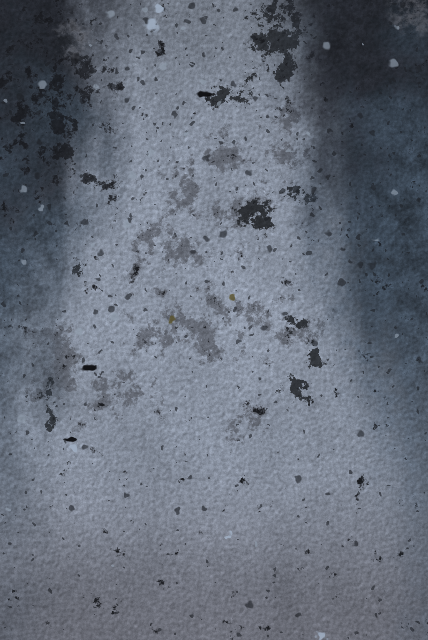
Give the GLSL for this texture, as a Shadertoy shader.

```glsl
// Weathered concrete wall: pale centre, dark damp streaks at both sides, flaking stains and grit.

// Stains as centre.xy, radius.xy in 0..1 canvas coordinates
const vec4 FAINT_STAINS[10] = vec4[10](
    vec4(.58, .665, .11, .055), vec4(.52, .77, .06, .05), vec4(.42, .70, .06, .06),
    vec4(.46, .49, .20, .065), vec4(.27, .39, .13, .04), vec4(.575, .33, .06, .03),
    vec4(.67, .78, .07, .07), vec4(.40, .61, .12, .05), vec4(.69, .50, .09, .05),
    vec4(.13, .42, .09, .09));
const vec4 BOLD_STAINS[10] = vec4[10](
    vec4(.703, .694, .04, .024), vec4(.60, .66, .07, .035), vec4(.545, .845, .07, .025),
    vec4(.66, .93, .09, .09), vec4(.735, .44, .045, .03), vec4(.69, .50, .05, .022),
    vec4(.70, .395, .06, .022), vec4(.117, .36, .022, .055), vec4(.147, .26, .022, .025),
    vec4(.185, .575, .025, .014));

vec2 hash2(vec2 p) {
    p = vec2(dot(p, vec2(127.1, 311.7)), dot(p, vec2(269.5, 183.3)));
    return fract(sin(p) * 43758.55);
}

float gradientNoise(vec2 p) {
    vec2 i = floor(p), f = fract(p);
    vec2 u = f * f * f * (f * (f * 6. - 15.) + 10.);
    vec2 e = vec2(0, 1);
    float a = dot(hash2(i) * 2. - 1., f);
    float b = dot(hash2(i + e.yx) * 2. - 1., f - e.yx);
    float c = dot(hash2(i + e.xy) * 2. - 1., f - e.xy);
    float d = dot(hash2(i + e.yy) * 2. - 1., f - e.yy);
    return mix(mix(a, b, u.x), mix(c, d, u.x), u.y);
}

float fbm(vec2 p, float gain) {
    float sum = 0., amp = .7;
    for (int i = 0; i < 5; i++) {
        sum += amp * gradientNoise(p);
        p = mat2(1.6, 1.2, -1.2, 1.6) * p + 7.3;
        amp *= gain;
    }
    return sum;
}

float stainField(vec2 uv, vec4 stains[10]) {
    float field = 0.;
    for (int i = 0; i < 10; i++) {
        vec2 d = (uv - stains[i].xy) / stains[i].zw;
        field = max(field, exp(-dot(d, d)));
    }
    return field;
}

float disc(vec2 d, float radius) {
    return 1. - smoothstep(radius * .6, radius * 1.15, length(d));
}

// One randomly sized speck in a share of the grid cells
float specks(vec2 p, float cells, float share) {
    vec2 g = p * cells, id = floor(g);
    vec2 pick = hash2(id + cells);
    vec2 centre = .3 + .4 * hash2(id + 31.7);
    return step(pick.x, share) * disc(fract(g) - centre, mix(.1, .28, pick.y * pick.y));
}

void mainImage(out vec4 fragColor, in vec2 fragCoord) {
    vec2 uv = fragCoord / iResolution.xy;
    vec2 p = fragCoord / iResolution.y;
    vec2 aspect = vec2(iResolution.x / iResolution.y, 1);
    float y = uv.y;

    // Noise layers: clouds, drips, flakes, grain
    float cloud = fbm(p * 7., .5);
    float drip = fbm(p * vec2(17, 2.5) + 3.1, .5);
    float flake = fbm(p * 26. + 11., .72);
    float grain = fbm(p * 105., .75);
    float relief = gradientNoise(p * 170.) - gradientNoise(p * 170. + vec2(-.35, .4));
    vec2 warp = .006 * vec2(gradientNoise(p * 120.), gradientNoise(p * 120. + 50.));

    // Pale wall, warmer and dimmer at the foot
    vec3 col = mix(vec3(.42, .43, .47), vec3(.53, .565, .625), smoothstep(0., .34, y));
    col = mix(col, vec3(.46, .49, .54), smoothstep(.72, 1., y));
    col *= 1. + .16 * cloud + .08 * drip;

    // Faint and bold flaking stains
    float faint = smoothstep(-.04, .2, stainField(uv, FAINT_STAINS) * .48 - .36 + flake);
    col = mix(col, vec3(.30, .31, .34), .62 * faint);
    float bold = smoothstep(0., .14, stainField(uv + warp, BOLD_STAINS) * .62 - .46 + flake);
    col = mix(col, vec3(.14, .15, .165), .85 * bold);

    // Damp shade down both sides
    float wobble = .10 * drip + .10 * cloud + .05 * flake;
    float leftEdge = mix(.05, .23, smoothstep(.4, .8, y));
    float rightEdge = mix(.95, .74, smoothstep(.1, .75, y)) - .07 * smoothstep(.8, 1., y);
    float leftShade = 1. - smoothstep(-.13, .13, uv.x - leftEdge + wobble);
    float rightShade = smoothstep(-.12, .12, uv.x - rightEdge + wobble);
    leftShade *= mix(.3, .92, smoothstep(.05, .75, y));
    rightShade *= mix(.35, .93, smoothstep(.1, .6, y));
    float shade = max(leftShade, rightShade);
    float soot = smoothstep(.6, 1., y + .5 * cloud + .25 * flake);
    vec3 damp = mix(vec3(.20, .245, .295), vec3(.115, .125, .15), soot);
    damp *= 1. + .7 * flake;
    col = mix(col, damp, shade);

    // Black mould in the upper left, bare plaster in the upper corners
    float mould = exp(-dot((uv - vec2(.12, .84)) / vec2(.16, .17), (uv - vec2(.12, .84)) / vec2(.16, .17)));
    col = mix(col, vec3(.085, .09, .105), .75 * smoothstep(.05, .25, mould * .42 - .3 + flake));
    float bare = max(disc((uv - vec2(.17, .94)) * aspect + warp * 3., .03),
                     disc((uv - vec2(.97, .985)) * aspect + warp * 3., .045));
    col = mix(col, vec3(.37, .38, .41), .6 * bare * smoothstep(-.3, .15, flake));

    // Surface grain and lit relief
    col *= 1. + .24 * grain + .16 * relief;

    // Scattered pits and pale chips, denser near the top
    float height = smoothstep(.1, 1., y);
    float pits = max(specks(p + warp, 42., .05 + .2 * height), specks(p + warp, 85., .06 + .14 * height));
    col = mix(col, vec3(.12, .13, .15), .62 * pits);
    float chips = specks(p + warp + 4.7, 36., .025 + .09 * height * smoothstep(.55, .9, y));
    col = mix(col, vec3(.56, .61, .67), .65 * chips);

    // Holes, large chips and lichen dots
    vec3 holes[3] = vec3[3](vec3(.209, .425, .008), vec3(.479, .853, .008), vec3(.166, .313, .006));
    vec3 flecks[5] = vec3[5](vec3(.355, .96, .012), vec3(.372, .986, .008), vec3(.531, .163, .005),
                             vec3(.75, .006, .008), vec3(.172, .301, .007));
    vec3 lichen[2] = vec3[2](vec3(.543, .536, .006), vec3(.402, .501, .006));
    for (int i = 0; i < 3; i++)
        col = mix(col, vec3(.05, .05, .06), .95 * disc((uv - holes[i].xy) * aspect * vec2(.6, 1.6) + warp, holes[i].z));
    for (int i = 0; i < 5; i++)
        col = mix(col, vec3(.63, .69, .77), .85 * disc((uv - flecks[i].xy) * aspect + warp * 1.5, flecks[i].z));
    for (int i = 0; i < 2; i++)
        col = mix(col, vec3(.34, .31, .16), .8 * disc((uv - lichen[i].xy) * aspect + warp, lichen[i].z));

    fragColor = vec4(clamp(col, 0., 1.), 1);
}
```
